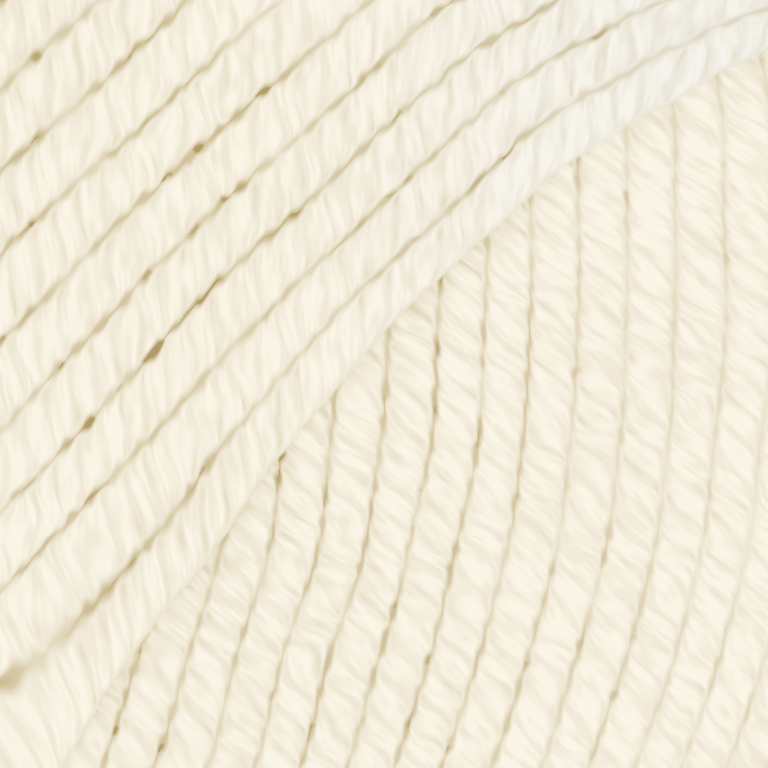
Write a Shadertoy shader that draws this texture.

```glsl
const vec3 DEEP_GAP = vec3(0.69, 0.61, 0.42);
const vec3 GAP = vec3(0.83, 0.78, 0.65);
const vec3 SHADE = vec3(0.89, 0.855, 0.765);
const vec3 WOOL = vec3(0.935, 0.91, 0.85);
const vec3 LIGHT = vec3(0.975, 0.96, 0.915);

float hash(vec2 p) {
    vec3 q = fract(p.xyx * 0.1031);
    q += dot(q, q.yzx + 33.33);
    return fract((q.x + q.y) * q.z);
}

float noise(vec2 p) {
    vec2 cell = floor(p);
    vec2 f = fract(p);
    f = f * f * (3.0 - 2.0 * f);
    float low = mix(hash(cell), hash(cell + vec2(1, 0)), f.x);
    float high = mix(hash(cell + vec2(0, 1)), hash(cell + vec2(1, 1)), f.x);
    return mix(low, high, f.y);
}

vec3 woolColor(float tone) {
    vec3 color = mix(DEEP_GAP, GAP, smoothstep(0.0, 0.28, tone));
    color = mix(color, SHADE, smoothstep(0.25, 0.5, tone));
    color = mix(color, WOOL, smoothstep(0.45, 0.7, tone));
    return mix(color, LIGHT, smoothstep(0.65, 1.0, tone));
}

// Tone of twisted yarn; v counts strands, along runs in strand widths
float yarnTone(float v, float along, float gapDepth) {
    float id = floor(v);
    float across = v - id - 0.5;
    float seam = id + step(0.0, across);

    // Plies wind around the strand
    float bend = 0.42 * asin(clamp(1.96 * across, -1.0, 1.0));
    float start = along + 9.0 * hash(vec2(id + 40.0, 3.0));
    float twist = start - bend + 0.3 * noise(vec2(start * 1.4, id + 50.0));
    float phase = twist / 0.62;
    float plyEdge = abs(fract(phase) * 2.0 - 1.0);
    float valley = smoothstep(0.45, 1.0, plyEdge);

    // Fine fibres run along each ply
    float run = start + bend + id * 13.0 + 200.0;
    float fibre = 0.5 * noise(vec2(twist * 13.0 + 300.0, run * 2.2))
                + 0.5 * noise(vec2(twist * 6.0 + 500.0, run * 1.7));

    // Uneven gaps between neighbours
    float rim = 0.5 - abs(across);
    float wavyRim = rim + 0.03 * cos(6.2832 * phase)
                  + 0.04 * (noise(vec2(along * 5.0 + 90.0, seam + 70.0)) - 0.5);
    float gap = 1.0 - smoothstep(-0.015, 0.13, wavyRim);
    float patchy = mix(0.4, 1.0, noise(vec2(along * 0.9 + 60.0, seam * 3.0 + 90.0)));
    float knot = smoothstep(0.76, 0.95, noise(vec2(along * 2.5 + 20.0, seam * 5.0 + 99.0)));

    float detail = smoothstep(0.0, 0.16, rim);
    float tone = 0.9 + detail * (0.46 * (fibre - 0.5) - 0.17 * valley);
    tone -= 0.16 * pow(abs(2.0 * across), 3.0);
    return tone - gap * gapDepth * (0.62 * patchy + 0.25 * knot);
}

// Lower edge of the layer lying on top
float layerEdge(float x) {
    float t = x - 0.5;
    return 0.565 + 1.084 * t - 0.687 * t * t;
}

float upperLayer(vec2 p, float height, float gapDepth) {
    float spread = max(0.0, 1.0 - p.x / 0.5);
    float shift = 0.15 * spread * spread * smoothstep(0.0, 0.3, height);
    float spacing = 0.11 - 0.025 * p.x - 0.03 * p.x * p.x;
    float v = (height - shift) / spacing;
    float along = dot(p, vec2(0.68, 0.73)) / 0.068;
    return yarnTone(v, along, gapDepth * mix(0.3, 1.0, smoothstep(0.3, 0.6, v)));
}

float lowerLayer(vec2 p, float gapDepth) {
    float rise = p.y - 0.66;
    float v = -(p.x + 0.28 * rise * rise - 0.572) / 0.0625;
    float along = (p.y - 0.12 * p.x) / 0.0625;
    return yarnTone(v, along, gapDepth);
}

void mainImage(out vec4 fragColor, in vec2 fragCoord) {
    vec2 uv = fragCoord / iResolution.xy;
    vec2 sway = vec2(noise(uv * 7.0 + 11.0), noise(uv * 7.0 + 37.0)) - 0.5;
    vec2 p = uv + 0.012 * sway;

    float fuzz = 0.006 * (noise(uv * 45.0) - 0.5);
    float height = p.y - layerEdge(p.x) + fuzz;
    float onTop = smoothstep(-0.004, 0.004, height);
    float gapDepth = mix(1.0, 0.5, smoothstep(0.55, 1.0, uv.x));

    // The upper layer shades the strands beneath it
    float contact = 0.24 * gapDepth * exp(-max(-height, 0.0) / 0.025);
    float lower = lowerLayer(p, 0.92 * gapDepth) - contact;
    float upper = upperLayer(p, max(height, 0.0), gapDepth);
    float tone = mix(lower, upper, onTop);
    tone += 0.1 * (noise(uv * 4.0 + 5.0) - 0.5);

    // Cool upper right, warm lower layer
    vec3 color = woolColor(clamp(tone, 0.0, 1.0));
    float cool = onTop * smoothstep(0.3, 1.0, uv.x);
    color += mix(vec3(0.004, 0.0, -0.012), vec3(-0.012, -0.004, 0.012), cool);
    fragColor = vec4(color, 1.0);
}
```
